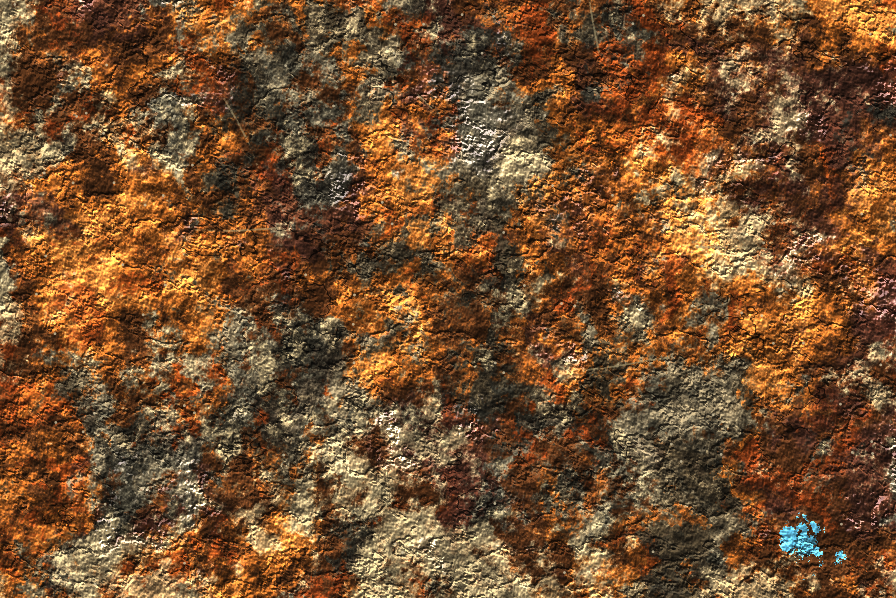
Reproduce this texture procedurally as a WebGL 1 fragment shader.

```glsl
precision highp float;
// Rough, flaking rusted metal with slate stains, pale lime crust and wet glints.
uniform vec2 u_resolution;

float hash(vec2 p) {
  vec3 q = fract(vec3(p.xyx) * 0.1031);
  q += dot(q, q.yzx + 33.33);
  return fract((q.x + q.y) * q.z);
}

float noise(vec2 p) {
  vec2 i = floor(p), f = fract(p);
  f = f * f * (3.0 - 2.0 * f);
  return mix(mix(hash(i), hash(i + vec2(1, 0)), f.x),
             mix(hash(i + vec2(0, 1)), hash(i + vec2(1, 1)), f.x), f.y);
}

// Fractal noise in 0..1; a higher gain makes it rougher.
float fbm(vec2 p, float gain) {
  float sum = 0.0, weight = 1.0, total = 0.0;
  for (int i = 0; i < 6; i++) {
    sum += weight * noise(p);
    total += weight;
    weight *= gain;
    p = mat2(1.6, 1.2, -1.2, 1.6) * p + 17.3;
  }
  return sum / total;
}

// Soft round bias that gathers a stain around a centre.
float blob(vec2 p, vec2 centre, vec2 size) {
  vec2 d = (p - centre) / size;
  return exp(-dot(d, d));
}

float relief(vec2 p) {
  float flakes = abs(fbm(p * vec2(13.0, 17.0) + 40.0, 0.65) - 0.5);
  return fbm(p * 11.0, 0.76) + 0.14 * smoothstep(0.0, 0.06, flakes);
}

float segment(vec2 p, vec2 a, vec2 b) {
  vec2 d = b - a;
  return length(p - a - d * clamp(dot(p - a, d) / dot(d, d), 0.0, 1.0));
}

void main() {
  vec2 p = gl_FragCoord.xy / u_resolution.y;
  vec2 warp = vec2(fbm(p * 9.0 + 3.0, 0.7), fbm(p * 9.0 + 71.0, 0.7)) - 0.5;
  vec2 q = p + 0.22 * warp;
  float grain = fbm(p * 32.0 + 9.0, 0.75);
  float mottle = fbm(p * 16.0 + 201.0, 0.75) - 0.5;

  // Rust, from brown through red-brown to bright orange
  float tone = fbm(q * vec2(6.0, 5.0) + 12.0, 0.7) + 0.4 * (grain - 0.5) + 0.4 * mottle;
  vec3 color = mix(vec3(0.29, 0.17, 0.09), vec3(0.56, 0.31, 0.12), smoothstep(0.40, 0.56, tone));
  color = mix(color, vec3(0.80, 0.49, 0.22), smoothstep(0.54, 0.70, tone));
  float red = fbm(q * 13.0 + 55.0, 0.7);
  color = mix(color, vec3(0.56, 0.23, 0.09), 0.6 * smoothstep(0.54, 0.66, red));

  // Wet maroon patches, thickest at the upper right
  float maroonField = fbm(q * vec2(4.0, 4.8) + 88.0, 0.65) + 0.3 * mottle
    + 0.20 * blob(p, vec2(1.45, 0.62), vec2(0.16, 0.30))
    + 0.08 * blob(p, vec2(0.90, 0.62), vec2(0.20, 0.16));
  float maroon = smoothstep(0.54, 0.68, maroonField);
  color = mix(color, vec3(0.25, 0.15, 0.12), 0.8 * maroon);

  // Slate stains that run downwards, with grey worn areas
  float slateField = fbm(q * vec2(6.0, 3.6) + 31.0, 0.7) + 0.3 * (grain - 0.5) + 0.6 * mottle
    + 0.11 * blob(p, vec2(0.78, 0.88), vec2(0.32, 0.14))
    + 0.17 * blob(p, vec2(1.34, 0.34), vec2(0.13, 0.16))
    + 0.14 * blob(p, vec2(0.57, 0.38), vec2(0.11, 0.18));
  float wear = smoothstep(0.42, 0.64, fbm(q * 10.0 + 63.0, 0.72));
  vec3 slate = mix(vec3(0.13, 0.14, 0.12), vec3(0.39, 0.38, 0.31), wear);
  color = mix(color, slate, 0.85 * smoothstep(0.53, 0.67, slateField));

  // Pale crust, mostly along the bottom
  float paleField = fbm(q * vec2(7.0, 5.0) + 120.0, 0.7) + 0.3 * (grain - 0.5) + 0.6 * mottle
    + 0.13 * (1.0 - smoothstep(0.0, 0.35, p.y)) - 0.02;
  color = mix(color, vec3(0.66, 0.58, 0.42), 0.75 * smoothstep(0.54, 0.72, paleField));

  // Chip of blue paint
  float chip = blob(p, vec2(1.35, 0.09), vec2(0.055, 0.03)) + 3.0 * (grain - 0.5);
  color = mix(color, vec3(0.34, 0.66, 0.78), smoothstep(0.55, 0.65, chip)
    * step(length(p - vec2(1.35, 0.09)), 0.07));

  // Crumbly surface lit from above left
  float slope = relief(p) - relief(p + vec2(-0.0015, 0.0030));
  color *= 1.06 * exp(clamp(8.0 * slope, -1.2, 0.5));
  color *= mix(0.72, 1.18, smoothstep(0.36, 0.60, grain));

  // Dark broken cracks
  float crack = abs(fbm(p * vec2(4.0, 6.0) + 150.0, 0.65) - 0.5);
  float broken = smoothstep(0.58, 0.68, noise(p * 9.0 + 7.0));
  color *= 1.0 - 0.65 * broken * (1.0 - smoothstep(0.002, 0.010, crack));

  // Lilac glints on the wet patches and sparse pale specks
  float glint = smoothstep(0.02, 0.09, slope) * smoothstep(0.52, 0.66, noise(p * 14.0 + 5.0));
  color += vec3(0.42, 0.38, 0.42) * glint * maroon;
  vec2 cell = floor(p * 60.0);
  vec2 offset = 0.3 + 0.4 * vec2(hash(cell + 11.0), hash(cell + 29.0));
  float speck = 1.0 - smoothstep(0.08, 0.2, length(fract(p * 60.0) - offset));
  color = mix(color, vec3(0.82, 0.76, 0.62), 0.8 * speck * step(0.98, hash(cell + 47.0)));

  // Fine bent scratches
  for (int i = 0; i < 6; i++) {
    float k = float(i);
    vec2 start = vec2(1.5 * hash(vec2(k, 3.0)), 0.3 + 0.65 * hash(vec2(k, 8.0)));
    float angle = 6.283 * hash(vec2(k, 15.0));
    vec2 end = start + 0.13 * vec2(cos(angle), sin(angle));
    float d = segment(p + 0.03 * (noise(p * 8.0 + k) - 0.5), start, end);
    float line = 1.0 - smoothstep(0.0006, 0.0026, d);
    color = mix(color, vec3(0.66, 0.60, 0.44), 0.6 * line * smoothstep(0.35, 0.55, grain));
  }

  gl_FragColor = vec4(clamp(color, 0.0, 1.0), 1.0);
}
```
